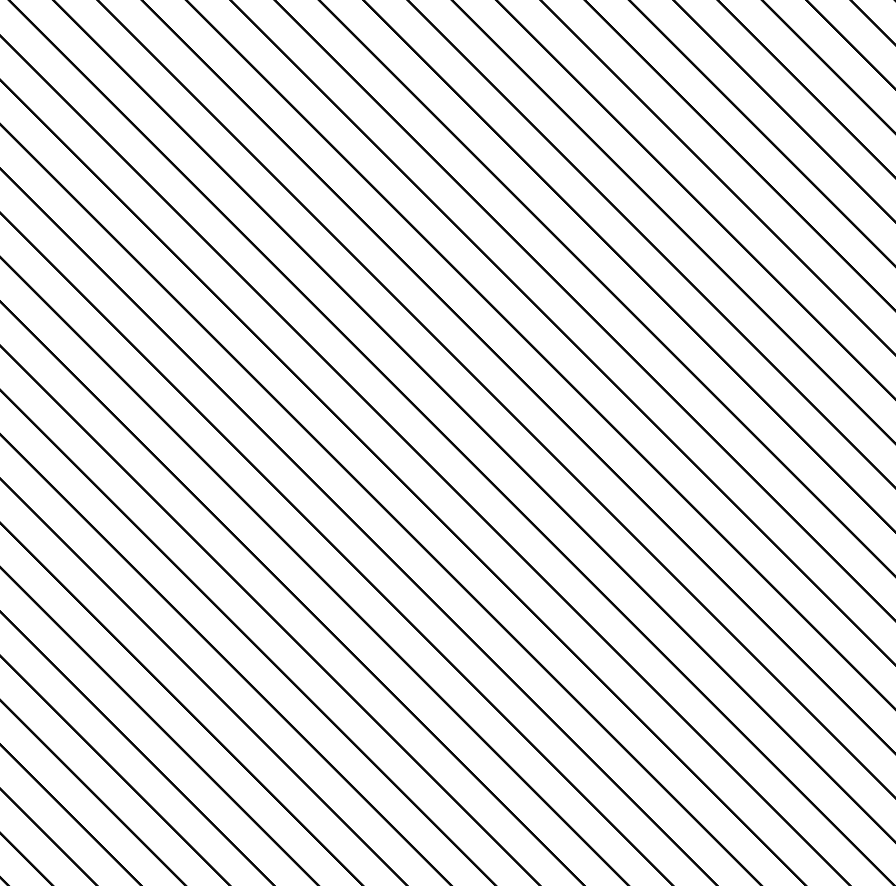
Write a WebGL 1 fragment shader that draws this pattern.

```glsl
precision highp float;
// Thin black diagonal hairlines on white, falling to the right at 45 degrees.
// A sawtooth across x + y gives the distance to the nearest line, and a
// one-pixel linear ramp gives each line its grey edges.

uniform vec2 u_resolution;

#define REPEATS_DOWN 20.0   // lines crossed over the canvas height
#define LINE_PHASE   0.20   // shift of the lines, in periods
#define LINE_WIDTH   0.080  // horizontal line width, in periods
#define INK          vec3(0.04)
#define PAPER        vec3(1.0)

// Signed horizontal distance to the nearest line, in periods.
float lineDistance(vec2 p) {
  float across = (p.x + p.y) * REPEATS_DOWN - LINE_PHASE;
  return fract(across + 0.5) - 0.5;
}

// Share of a pixel covered by a line of the given width.
float lineCoverage(float dist, float width, float pixel) {
  float overlap = 0.5 * (width + pixel) - abs(dist);
  return clamp(overlap / pixel, 0.0, min(1.0, width / pixel));
}

void main() {
  // Both axes in units of the canvas height keep the slope at 45 degrees.
  vec2 p = gl_FragCoord.xy / u_resolution.y;
  float pixel = REPEATS_DOWN / u_resolution.y;

  float ink = lineCoverage(lineDistance(p), LINE_WIDTH, pixel);
  gl_FragColor = vec4(mix(PAPER, INK, ink), 1.0);
}
```
